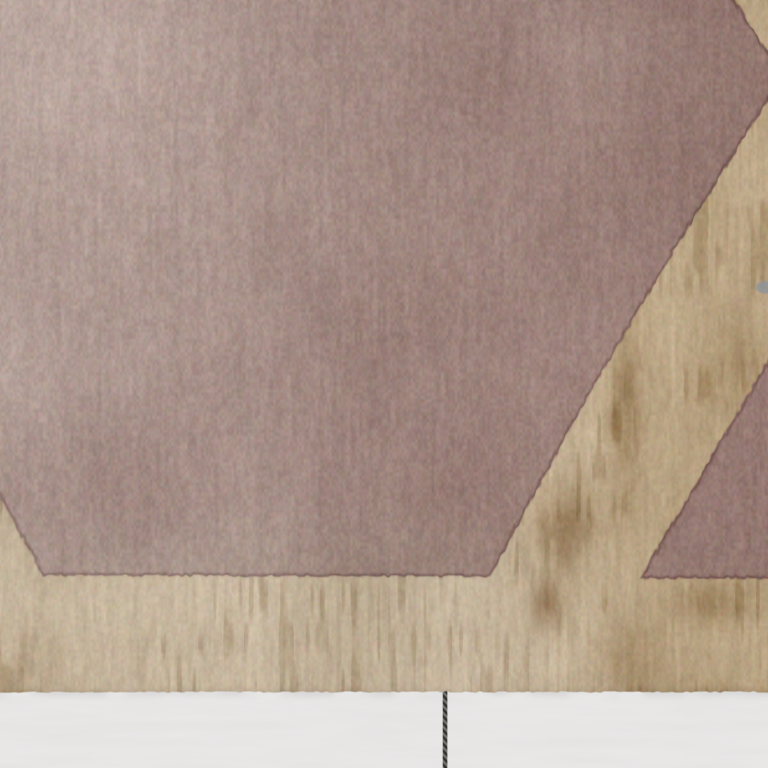
A three.js fragment shader for this texture:

```glsl
// Woven rug with mauve hexagons and sand bands, lying on a pale plank floor.
varying vec2 vUv;

float hash(vec2 p) {
  vec3 q = fract(vec3(p.xyx) * 0.1031);
  q += dot(q, q.yzx + 33.33);
  return fract((q.x + q.y) * q.z);
}

float noise(vec2 p) {
  vec2 i = floor(p), f = fract(p);
  f = f * f * (3.0 - 2.0 * f);
  return mix(mix(hash(i), hash(i + vec2(1, 0)), f.x),
             mix(hash(i + vec2(0, 1)), hash(i + vec2(1, 1)), f.x), f.y);
}

float fbm(vec2 p) {
  float sum = 0.0, gain = 0.5;
  for (int i = 0; i < 4; i++) {
    sum += gain * noise(p);
    p = p * 2.03 + 17.3;
    gain *= 0.5;
  }
  return sum / 0.9375;
}

// Signed distance to the line a-b, positive on its left side.
float leftOf(vec2 p, vec2 a, vec2 b) {
  vec2 d = normalize(b - a);
  return d.x * (p.y - a.y) - d.y * (p.x - a.x);
}

float blob(vec2 p, vec2 center, vec2 radius) {
  vec2 d = (p - center) / radius;
  return exp(-dot(d, d));
}

// Distance inside either hexagon, positive within.
float hexagons(vec2 p) {
  float bow = 0.009 * sin(3.14159 * clamp((p.y - 0.249) / 0.62, 0.0, 1.0));
  float large = min(p.y - 0.251 + 0.003 * p.x, leftOf(p, vec2(0.056, 0.251), vec2(0.0, 0.353)) * -1.0);
  large = min(large, leftOf(p + vec2(bow, 0.0), vec2(0.638, 0.249), vec2(1.0, 0.87)));
  large = min(large, leftOf(p, vec2(1.0, 0.932), vec2(0.957, 1.0)));
  float corner = min(p.y - 0.247, -leftOf(p, vec2(0.833, 0.247), vec2(1.0, 0.531)));
  return max(large, corner);
}

vec3 mauvePile(vec2 p, float cloud, float streak, float grain) {
  float shade = smoothstep(-0.35, 1.0, p.x - 0.3 * p.y + 0.05);
  vec3 col = mix(vec3(0.685, 0.605, 0.575), vec3(0.575, 0.462, 0.435), shade);
  col += vec3(0.10, 0.115, 0.11) * (cloud - 0.5);
  col += 0.035 * blob(p, vec2(0.13, 0.95), vec2(0.16, 0.25));
  col += vec3(0.01, 0.025, 0.015) * blob(p, vec2(0.45, 0.27), vec2(0.35, 0.06));
  col -= 0.03 * blob(p, vec2(0.95, 0.85), vec2(0.15, 0.2));
  return col + 0.055 * (streak - 0.5) + 0.085 * (grain - 0.5);
}

vec3 sandPile(vec2 p, float cloud, float streak, float grain) {
  vec3 col = mix(vec3(0.765, 0.70, 0.605), vec3(0.715, 0.63, 0.505),
                 smoothstep(0.62, 0.95, p.x + 0.15 * p.y));
  col += vec3(0.14, 0.15, 0.16) * (cloud - 0.5);

  // Worn brown patches, broken up along the pile.
  float wear = blob(p, vec2(0.735, 0.31), vec2(0.045, 0.06));
  wear += 0.8 * blob(p, vec2(0.815, 0.47), vec2(0.022, 0.11));
  wear += 0.75 * blob(p, vec2(0.715, 0.21), vec2(0.022, 0.035));
  wear += 0.6 * blob(p, vec2(0.92, 0.215), vec2(0.05, 0.025));
  wear += 0.6 * blob(p, vec2(0.83, 0.13), vec2(0.04, 0.05));
  wear += 0.45 * blob(p, vec2(0.95, 0.52), vec2(0.05, 0.07));
  wear += 0.35 * blob(p, vec2(0.03, 0.13), vec2(0.06, 0.06));
  wear *= 0.35 + 1.1 * fbm(p * vec2(60.0, 22.0));
  col -= vec3(0.17, 0.20, 0.22) * wear;
  col += 0.05 * blob(p, vec2(0.70, 0.36), vec2(0.025, 0.07));
  float tufts = smoothstep(0.55, 0.85, noise(p * vec2(150.0, 18.0)));
  col -= vec3(0.07, 0.08, 0.09) * tufts * smoothstep(0.35, 0.65, noise(p * vec2(9.0, 14.0) + 5.0));
  return col + 0.08 * (streak - 0.5) + 0.06 * (grain - 0.5);
}

vec3 plankFloor(vec2 p) {
  vec3 col = vec3(0.905, 0.90, 0.898) + 0.025 * (fbm(p * vec2(12.0, 90.0)) - 0.5);
  col -= 0.05 * smoothstep(0.085, 0.1, p.y) * smoothstep(0.2, 0.8, noise(p * 40.0));

  // Twisted dark seam between planks.
  float twist = 0.5 + 0.5 * sin(700.0 * (p.y + p.x));
  float seam = 1.0 - smoothstep(0.0017, 0.0042, abs(p.x - 0.5795));
  return mix(col, mix(vec3(0.17, 0.17, 0.16), vec3(0.46, 0.46, 0.44), twist), seam);
}

void main() {
  vec2 p = vUv;
  float cloud = fbm(p * vec2(6.5, 5.5) + 3.0);
  float streak = 0.6 * noise(p * vec2(170.0, 14.0)) + 0.4 * noise(p * vec2(300.0, 55.0));
  float grain = 0.6 * noise(p * vec2(330.0, 230.0)) + 0.4 * noise(p * vec2(170.0, 110.0) + 9.0);
  vec3 tint = vec3(noise(p * 210.0), noise(p * 210.0 + 31.0), noise(p * 210.0 + 67.0)) - 0.5;

  // Hexagons inset in the sand pile, with a dark carved outline.
  float inside = hexagons(p) + 0.0035 * (noise(p * vec2(190.0, 120.0)) - 0.5);
  vec3 col = mix(sandPile(p, cloud, streak, grain), mauvePile(p, cloud, streak, grain),
                 smoothstep(-0.0016, 0.0016, inside));
  col -= vec3(0.10, 0.11, 0.10) * exp(-pow((inside - 0.0015) / 0.0025, 2.0));
  col += 0.03 * tint;
  col = mix(col, vec3(0.56, 0.58, 0.60), 0.85 * smoothstep(0.3, 0.6, blob(p, vec2(0.997, 0.626), vec2(0.014, 0.009))));

  // Rug border against the floor.
  float border = p.y - 0.099 + 0.002 * (noise(vec2(p.x * 160.0, 2.0)) - 0.5);
  col -= 0.07 * exp(-max(border, 0.0) / 0.004);
  col = mix(plankFloor(p), col, smoothstep(-0.0015, 0.0015, border));
  gl_FragColor = vec4(clamp(col, 0.0, 1.0), 1.0);
}
```
